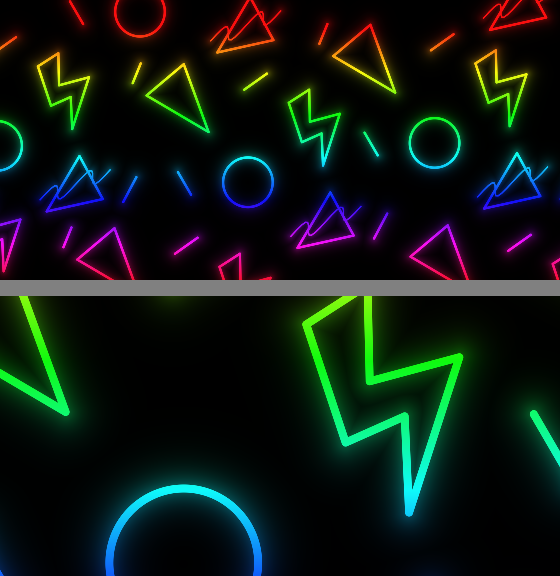
Top: the whole. Bottom: its middle third, enlarged.
Reproduce this pattern procedurally as a Shadertoy shader.

```glsl
// Neon outlines (triangle, bolt, ring, peak with a wave, dashes) scattered on black.
// One cluster of distance functions is repeated over a list of offsets, and the
// nearest stroke gets a vertical rainbow colour plus a soft exponential glow.

const float GRID = 384.0;      // canvas height in design units, y pointing down
const float LINE = 1.9;        // half width of the main strokes
const float THIN = 1.2;        // half width of the wave
const float RING_RADIUS = 34.0;
const int WAVE_STEPS = 24;

// Parts of a cluster, combined as bits
const int SHAPES = 1;
const int RING = 2;
const int PEAK = 4;

float segment(vec2 p, vec2 a, vec2 b) {
    vec2 pa = p - a, ba = b - a;
    return length(pa - ba * clamp(dot(pa, ba) / dot(ba, ba), 0.0, 1.0));
}

float triangle(vec2 p, vec2 a, vec2 b, vec2 c) {
    return min(segment(p, a, b), min(segment(p, b, c), segment(p, c, a)));
}

float bolt(vec2 p) {
    vec2 corners[7] = vec2[7](
        vec2(80, 73), vec2(52, 91), vec2(70, 145), vec2(97, 133),
        vec2(99, 177), vec2(122, 106), vec2(81, 117));
    float d = 1e4;
    for (int i = 0; i < 7; i++)
        d = min(d, segment(p, corners[i], corners[(i + 1) % 7]));
    return d;
}

// Skewed sine between two end points
vec2 wavePoint(vec2 a, vec2 b, float t) {
    return mix(a, b, t) + vec2(8, -14) * sin(t * 12.566);
}

float wave(vec2 p, vec2 a, vec2 b) {
    float d = 1e4;
    vec2 last = a;
    for (int i = 1; i <= WAVE_STEPS; i++) {
        vec2 next = wavePoint(a, b, float(i) / float(WAVE_STEPS));
        d = min(d, segment(p, last, next));
        last = next;
    }
    return d;
}

// Distance to the stroke edges of the chosen parts of one cluster
float cluster(vec2 p, int parts) {
    float d = 1e4;
    if ((parts & SHAPES) != 0) {
        d = min(d, triangle(p, vec2(-92, 38), vec2(-143, 81), vec2(-58, 131)));
        d = min(d, bolt(p));
        d = min(d, segment(p, vec2(22, 51), vec2(-9, 73)));
        d = min(d, segment(p, vec2(187, 243), vec2(169, 277)));
    }
    if ((parts & RING) != 0) {
        d = min(d, abs(length(p - vec2(-4, 200)) - RING_RADIUS));
        d = min(d, segment(p, vec2(-151, 37), vec2(-162, 64)));
        d = min(d, segment(p, vec2(-100, 186), vec2(-82, 217)));
    }
    d -= LINE;
    if ((parts & PEAK) != 0) {
        d = min(d, triangle(p, vec2(109, 214), vec2(64, 290), vec2(141, 273)) - LINE);
        d = min(d, wave(p, vec2(55, 274), vec2(151, 233)) - THIN);
    }
    return d;
}

// Cluster offsets, with the parts shown in z
float scatter(vec2 p) {
    vec3 places[9] = vec3[9](
        vec3(0, 0, 7), vec3(344, 50, 7), vec3(600, -4, 7),
        vec3(-94, 195, 7), vec3(249, 275, 7), vec3(706, 271, 1),
        vec3(196, -184, 2), vec3(234, -218, 4), vec3(608, -249, 4));
    float d = 1e4;
    for (int i = 0; i < 9; i++)
        d = min(d, cluster(p - places[i].xy, int(places[i].z)));
    return d;
}

vec3 rainbow(float hue) {
    return clamp(abs(mod(hue * 6.0 + vec3(0, 4, 2), 6.0) - 3.0) - 1.0, 0.0, 1.0);
}

void mainImage(out vec4 fragColor, in vec2 fragCoord) {
    float pixel = GRID / iResolution.y;
    vec2 p = vec2(fragCoord.x, iResolution.y - fragCoord.y) * pixel;

    // Red at the top, through the spectrum to pink at the bottom
    float hue = max(0.0, 1.09 * p.y / GRID - 0.115);
    vec3 neon = mix(vec3(0.06), vec3(0.98), rainbow(hue));

    float d = scatter(p);
    float stroke = 1.0 - smoothstep(-0.5 * pixel, 0.5 * pixel, d);
    float glow = 0.32 * exp(-max(d, 0.0) / 7.0);
    fragColor = vec4(neon * max(stroke, glow), 1.0);
}
```
